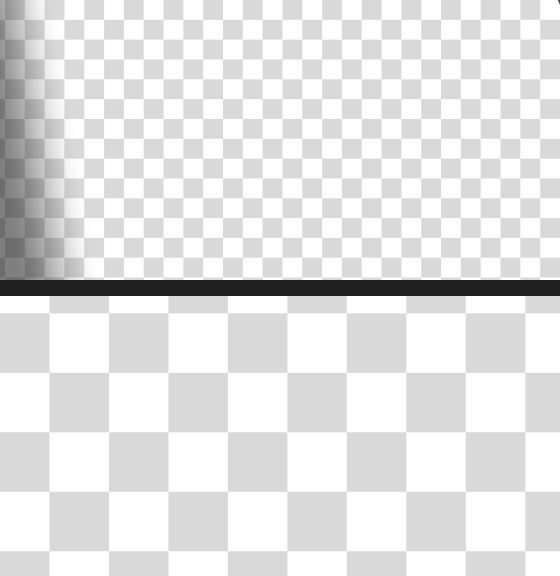
Top: the whole. Bottom: its middle third, enlarged.
Reproduce this pattern procedurally as a Shadertoy shader.

```glsl
// Grey and white checkerboard with a soft shadow along the left side.
// The checks are a product of two antialiased square waves; the shadow is a
// smooth ramp whose centre line slants right towards the bottom.

#define CELL 0.0708           // check size, in canvas heights
#define OFFSET_X 0.0176       // first vertical edge
#define WHITE vec3(0.995)
#define GREY vec3(0.85)
#define SHADOW_DEPTH 0.5      // light left in full shadow
#define SHADOW_TOP 0.045      // ramp centre at the top
#define SHADOW_BOTTOM 0.205   // ramp centre at the bottom
#define SHADOW_SOFT 0.155     // half width of the ramp
#define CORNER vec2(0.008, 0.018)
#define CORNER_GREY vec3(0.3)

// Square wave of period 2 in -1..1, with edges at integers, box filtered.
vec2 squareWave(vec2 x, float pixel) {
    vec2 triangle = 0.5 - abs(mod(x + 0.5, 2.0) - 1.0);
    return clamp(2.0 * triangle / pixel, -1.0, 1.0);
}

// 1 on grey checks, 0 on white ones.
float checker(vec2 p, float pixel) {
    vec2 wave = squareWave((p - vec2(OFFSET_X, 0.0)) / CELL, pixel / CELL);
    return 0.5 + 0.5 * wave.x * wave.y;
}

// Light factor of the slanted side shadow.
float sideShadow(vec2 p) {
    float centre = mix(SHADOW_TOP, SHADOW_BOTTOM, p.y);
    float light = smoothstep(centre - SHADOW_SOFT, centre + SHADOW_SOFT, p.x);
    return mix(SHADOW_DEPTH, 1.0, light);
}

// Coverage of the small dark triangle in the upper right corner.
float cornerMask(vec2 p, float width, float pixel) {
    vec2 q = vec2(width - p.x, p.y);
    float d = (dot(q, 1.0 / CORNER) - 1.0) / length(1.0 / CORNER);
    return clamp(0.5 - d / pixel, 0.0, 1.0);
}

void mainImage(out vec4 fragColor, in vec2 fragCoord) {
    // Canvas heights, measured from the upper left.
    float pixel = 1.0 / iResolution.y;
    vec2 p = fragCoord * pixel;
    p.y = 1.0 - p.y;

    vec3 color = mix(WHITE, GREY, checker(p, pixel));
    color *= sideShadow(p);
    color = mix(color, CORNER_GREY, cornerMask(p, iResolution.x * pixel, pixel));
    fragColor = vec4(color, 1.0);
}
```
